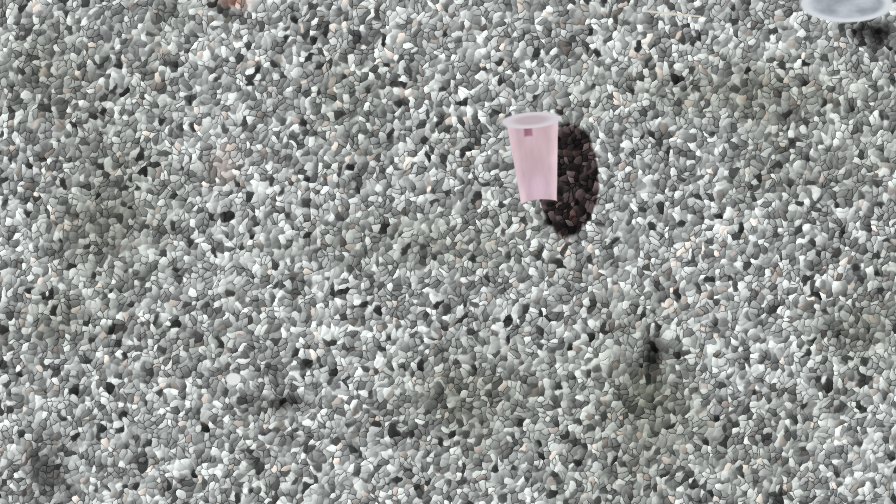
This texture is drawn by a Shadertoy shader. Its source:

```glsl
// Sunlit grey gravel with a pink plastic cup, its dark shadow and a clear lid in the corner.
#define STONES_PER_HEIGHT 80.0
#define STONE_DARK 0.40
#define STONE_LIGHT 0.91
#define GAP_SHADE 0.60
#define STAIN_DEPTH 0.27
#define LIGHT_DIR vec2(-0.55, 0.45)
#define GRAVEL_TINT vec3(0.975, 1.0, 0.99)
#define CUP_PINK vec3(0.78, 0.68, 0.71)
#define CUP_CENTER vec2(1.0625, 0.683)
#define SHADOW_CENTER vec2(1.127, 0.641)
#define LID_CENTER vec2(1.680, 0.992)

vec3 hash3(vec2 cell) {
    vec3 v = fract(cell.xyx * vec3(0.1031, 0.1030, 0.0973));
    v += dot(v, v.yxz + 33.33);
    return fract((v.xxy + v.yzz) * v.zyx);
}

float valueNoise(vec2 p) {
    vec2 i = floor(p), f = fract(p);
    f = f * f * (3.0 - 2.0 * f);
    float low = mix(hash3(i).x, hash3(i + vec2(1, 0)).x, f.x);
    float high = mix(hash3(i + vec2(0, 1)).x, hash3(i + vec2(1, 1)).x, f.x);
    return mix(low, high, f.y);
}

float fbm(vec2 p) {
    float sum = 0.0, amp = 0.5;
    for (int i = 0; i < 4; i++) {
        sum += amp * valueNoise(p);
        p = mat2(1.6, 1.2, -1.2, 1.6) * p + 7.3;
        amp *= 0.5;
    }
    return sum;
}

float stain(vec2 p, vec2 center, vec2 size) {
    vec2 d = (p - center) / size;
    return exp(-dot(d, d));
}

float segment(vec2 p, vec2 a, vec2 b) {
    vec2 ab = b - a;
    return length(p - a - ab * clamp(dot(p - a, ab) / dot(ab, ab), 0.0, 1.0));
}

float cover(float dist, float soft) { return 1.0 - smoothstep(-soft, soft, dist); }

// Soft cellular stones: turned, stretched, lit from the upper left
vec3 gravel(vec2 p) {
    vec2 q = p * STONES_PER_HEIGHT + 1.6 * vec2(fbm(p * 45.0), fbm(p * 45.0 + 40.0));
    vec2 base = floor(q);
    float nearest = 9.0, second = 9.0, total = 0.0;
    vec3 color = vec3(0);
    for (int y = -1; y <= 1; y++)
    for (int x = -1; x <= 1; x++) {
        vec2 cell = base + vec2(x, y);
        vec3 rnd = hash3(cell), kind = hash3(cell + 171.0);
        vec2 d = q - cell - 0.1 - 0.8 * rnd.xy;
        float turn = (rnd.z - 0.65) * 2.2, c = cos(turn), s = sin(turn);
        float dist = length(mat2(c, -s, s, c) * d * vec2(1.3, 0.8));
        float tone = mix(STONE_DARK, STONE_LIGHT, kind.x) + 0.34 * dot(d, LIGHT_DIR);
        tone *= mix(0.42, 1.0, step(0.06, kind.y));
        vec3 tint = mix(GRAVEL_TINT, vec3(1.03, 0.99, 0.95), step(0.95, kind.z));
        float weight = exp(-9.0 * dist * dist);
        color += weight * tone * tint;
        total += weight;
        second = min(second, max(nearest, dist));
        nearest = min(nearest, dist);
    }
    // Gaps open and close, so that some stones merge
    float gap = smoothstep(-0.10, 0.36, second - nearest);
    float depth = mix(1.0, GAP_SHADE, smoothstep(0.15, 0.75, valueNoise(q * 0.9 + 60.0)) * 1.25);
    return color / max(total, 1e-6) * mix(depth, 1.0, gap) * 1.07;
}

// Damp, dusty areas of the ground
float stains(vec2 p) {
    float s = stain(p, vec2(0.22, 0.59), vec2(0.10, 0.13)) + 0.7 * stain(p, vec2(0.09, 0.86), vec2(0.10, 0.08));
    s += 0.8 * stain(p, vec2(1.53, 0.82), vec2(0.18, 0.06)) + 0.7 * stain(p, vec2(1.71, 0.34), vec2(0.08, 0.08));
    s += 0.8 * stain(p, vec2(0.94, 0.21), vec2(0.13, 0.09)) + 0.8 * stain(p, vec2(1.27, 0.20), vec2(0.10, 0.16));
    s += 0.5 * stain(p, vec2(0.84, 0.52), vec2(0.20, 0.05)) + 0.7 * stain(p, vec2(0.12, 0.37), vec2(0.07, 0.05));
    return s * (0.45 + 1.1 * fbm(p * 14.0)) + 0.35 * smoothstep(0.52, 0.75, fbm(p * 6.0 + 3.0));
}

// Small deep hollows where little light falls
float hollows(vec2 p) {
    float h = stain(p, vec2(0.093, 0.07), vec2(0.035, 0.055)) + stain(p, vec2(0.565, 0.20), vec2(0.045, 0.018));
    h += stain(p, vec2(1.295, 0.295), vec2(0.022, 0.035)) + stain(p, vec2(1.745, 0.935), vec2(0.055, 0.022));
    return clamp(h * (0.3 + 1.4 * fbm(p * 45.0)), 0.0, 1.0);
}

void mainImage(out vec4 fragColor, in vec2 fragCoord) {
    vec2 p = fragCoord / iResolution.y;
    float soft = max(1.0 / iResolution.y, 0.002);
    vec3 stones = gravel(p), color = stones;
    color *= 1.0 - STAIN_DEPTH * clamp(stains(p), 0.0, 1.3) * vec3(0.94, 0.94, 1.08);
    color *= 1.0 - 0.68 * hollows(p);

    // Dry twig, pale pebble and rusty crumbs
    color = mix(color, vec3(0.86, 0.84, 0.78), cover(segment(p, vec2(1.28, 0.978), vec2(1.39, 0.967)) - 0.002, soft));
    color = mix(color, vec3(0.90), cover(length((p - vec2(0.463, 0.248)) * vec2(0.8, 1.0)) - 0.012, soft));
    float rust = stain(p, vec2(0.46, 0.997), vec2(0.03, 0.012)) + 0.3 * stain(p, vec2(0.44, 0.67), vec2(0.03));
    color *= 1.0 - 0.5 * min(rust, 1.0) * vec3(0.2, 0.65, 0.75);

    // Cup shadow
    vec2 s = (p - SHADOW_CENTER) / vec2(0.060, 0.112);
    float shade = cover((length(s) - 1.0 + 0.16 * (fbm(p * 40.0) - 0.47)) * 0.060, soft * 1.5);
    color = mix(color, stones * stones * vec3(0.42, 0.34, 0.35) + 0.03, shade);

    // Tapered cup wall, streaks, mark and base
    vec2 q = mat2(0.9965, -0.083, 0.083, 0.9965) * (p - CUP_CENTER);
    float halfWidth = mix(0.036, 0.052, clamp(q.y / 0.16 + 0.5, 0.0, 1.0)), across = q.x / halfWidth;
    float wall = max(abs(q.x) - halfWidth, abs(q.y + 0.006 * across * across) - 0.079);
    vec3 cup = CUP_PINK + 0.09 * smoothstep(0.55, 0.95, abs(across)) + 0.12 * (fbm(q * vec2(70.0, 25.0)) - 0.4);
    cup += vec3(0.05, 0.05, 0.08) * stain(q, vec2(0.0, -0.055), vec2(0.03, 0.022));
    cup -= vec3(0.18, 0.26, 0.22) * cover(max(abs(q.x + 0.010), abs(q.y - 0.056)) - 0.008, soft * 1.5);
    color = mix(color, cup, cover(wall, soft));
    float rim = (length((q - vec2(-0.002, 0.079)) / vec2(0.060, 0.016)) - 1.0) * 0.016;
    color = mix(color, mix(vec3(0.75, 0.69, 0.72), vec3(0.84, 0.82, 0.84), smoothstep(-0.010, -0.003, rim)), cover(rim, soft));

    // Clear lid cut by the top edge
    float lid = (length((p - LID_CENTER) / vec2(0.092, 0.036)) - 1.0) * 0.036;
    vec3 clear = vec3(0.68, 0.71, 0.74) + 0.35 * (fbm(p * vec2(28.0, 50.0)) - 0.45);
    clear = mix(clear, vec3(0.84, 0.86, 0.88), smoothstep(-0.011, -0.004, lid));
    color = mix(color, clear, cover(lid, soft));
    fragColor = vec4(clamp(color, 0.0, 1.0), 1.0);
}
```
